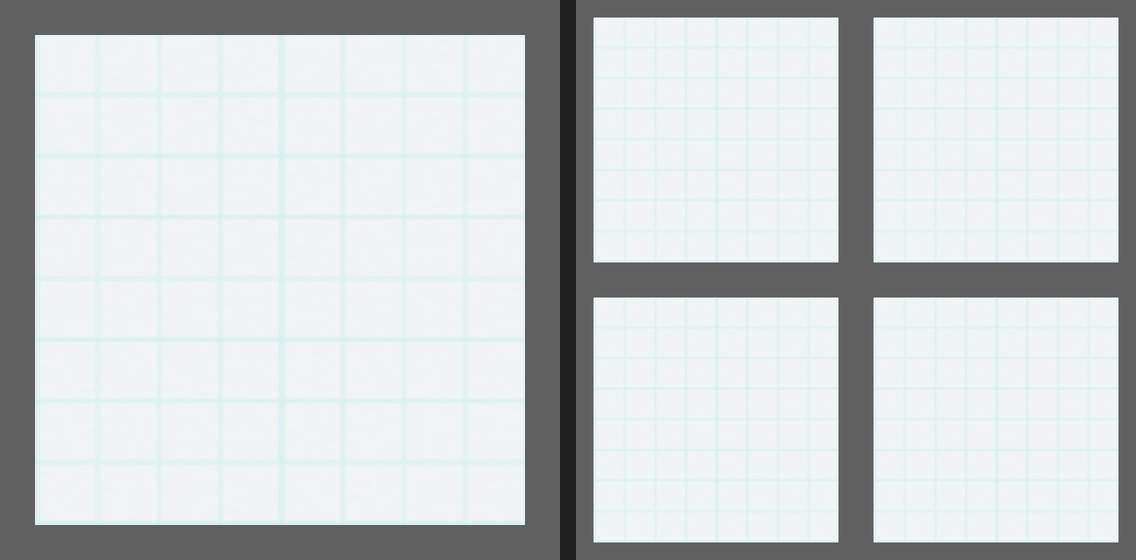
Left: one tile. Right: repeated 2 by 2.
Give the GLSL for this pattern, as a three.js fragment shader.

```glsl
// Square sheet of pale graph paper on a plain grey surround.
// Soft ruled lines vary in strength and width by index; wrapping cellular
// noise mottles the paper fibres and wears the ink.
#define CELLS 8.0
#define MARGIN 0.0625
#define LINE_SHIFT 0.026
#define HALF_WIDTH 0.043
#define SOFTNESS 0.026
#define GRAIN 0.014
#define INK_WEAR 0.25
#define SURROUND vec3(0.378)
#define PAPER vec3(0.941, 0.957, 0.962)
#define INK vec3(0.835, 0.940, 0.943)

varying vec2 vUv;

const float TAU = 6.28318;

vec2 hash2(vec2 p) {
  vec3 q = fract(p.xyx * vec3(0.1031, 0.1030, 0.0973));
  q += dot(q, q.yzx + 33.33);
  return fract((q.xx + q.yz) * q.zy);
}

// Distance to the nearest scattered point, wrapping after period cells.
float cellular(vec2 uv, vec2 period) {
  vec2 p = uv * period;
  vec2 cell = floor(p);
  float nearest = 4.0;
  for (int y = -1; y <= 1; y++) {
    for (int x = -1; x <= 1; x++) {
      vec2 neighbour = cell + vec2(float(x), float(y));
      vec2 offset = neighbour + hash2(mod(neighbour, period)) - p;
      nearest = min(nearest, dot(offset, offset));
    }
  }
  return sqrt(nearest);
}

// Soft stripe with a feathered edge and a slightly denser core.
float stripe(float d, float halfWidth) {
  float body = 1.0 - smoothstep(halfWidth - SOFTNESS, halfWidth + SOFTNESS, abs(d));
  float core = 1.0 - smoothstep(0.0, halfWidth, abs(d));
  return 0.85 * body + 0.2 * core;
}

void main() {
  vec2 sheet = (vUv - MARGIN) / (1.0 - 2.0 * MARGIN);

  // Ruling: nearest line index and signed distance on each axis
  vec2 grid = sheet * CELLS - LINE_SHIFT;
  vec2 nearest = floor(grid + 0.5);
  vec2 d = grid - nearest;
  vec2 id = mod(nearest, CELLS);
  float middle = 1.0 - step(0.5, abs(id.x - 0.5 * CELLS));

  // Variation from line to line
  float rhythm = cos(3.0 * TAU * id.y / CELLS);
  float acrossInk = 0.68 + 0.14 * rhythm;
  float acrossWidth = HALF_WIDTH - 0.005 * rhythm;
  float upInk = 0.50 + 0.06 * cos(TAU * id.x * 0.375) + 0.28 * middle;
  float upWidth = HALF_WIDTH + 0.005 + 0.005 * cos(TAU * id.x * 0.25);
  float up = upInk * stripe(d.x, upWidth);
  float across = acrossInk * stripe(d.y, acrossWidth);
  float ink = max(up, across) + 0.3 * min(up, across);

  // Fibres: fine flecks stretched sideways over broad mottling
  float fine = cellular(sheet, vec2(56.0, 112.0)) - 0.5;
  float broad = cellular(sheet.yx + 0.37, vec2(40.0, 22.0)) - 0.5;
  float fibre = 0.6 * fine + 0.5 * broad;
  ink *= 1.0 + INK_WEAR * fibre;

  vec3 colour = mix(PAPER, INK, clamp(ink, 0.0, 1.0));
  colour += GRAIN * fibre * vec3(1.0, 0.85, 0.8);

  // Sheet edge
  vec2 inside = 0.5 - MARGIN - abs(vUv - 0.5);
  float mask = smoothstep(-0.001, 0.001, min(inside.x, inside.y));
  gl_FragColor = vec4(mix(SURROUND, colour, mask), 1.0);
}
```
